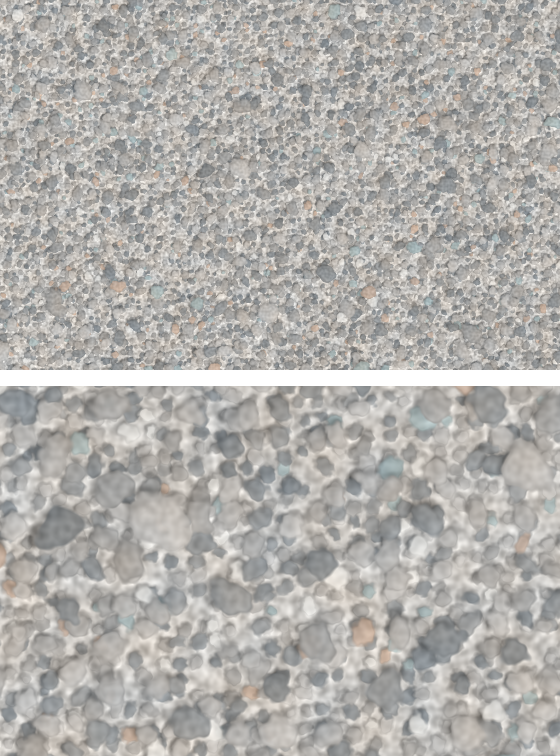
Top: the whole. Bottom: its middle third, enlarged.
A WebGL 1 fragment shader for this texture:

```glsl
precision highp float;
// Exposed aggregate concrete: small grey pebbles set in pale, gritty mortar.
uniform vec2 u_resolution;

vec2 hash2(vec2 p) {
  vec3 q = fract(p.xyx * vec3(0.1031, 0.1030, 0.0973));
  q += dot(q, q.yzx + 33.33);
  return fract((q.xx + q.yz) * q.zy);
}

float gradientDot(vec2 cell, vec2 offset) {
  float angle = 6.2832 * hash2(cell).x;
  return dot(vec2(cos(angle), sin(angle)), offset);
}

float gradientNoise(vec2 p) {
  vec2 i = floor(p), f = p - i;
  vec2 u = f * f * f * (f * (f * 6.0 - 15.0) + 10.0);
  vec2 e = vec2(1.0, 0.0);
  return mix(mix(gradientDot(i, f), gradientDot(i + e, f - e), u.x),
             mix(gradientDot(i + e.yx, f - e.yx), gradientDot(i + 1.0, f - 1.0), u.x), u.y);
}

// Mostly neutral stone, bluish when dark, with a few warm, teal and white ones
vec3 stoneColor(vec2 seed) {
  vec2 pick = hash2(seed + 71.3);
  float tone = mix(0.53, 0.77, pick.x);
  vec3 tint = mix(vec3(-0.015, 0.0, 0.008), vec3(0.012, 0.0, -0.016), smoothstep(0.1, 0.6, pick.x));
  vec3 color = tone + tint;
  color = mix(color, vec3(0.80, 0.69, 0.61), 0.8 * step(0.965, pick.y));
  color = mix(color, vec3(0.66, 0.73, 0.73), 0.8 * step(pick.y, 0.04));
  color = mix(color, vec3(0.89, 0.88, 0.86), step(abs(pick.y - 0.5), 0.02));
  return color;
}

// Lays one size of scattered pebbles over the ground
vec3 addPebbles(vec3 ground, vec2 p, float cells, float density) {
  vec2 q = p * cells + cells * 1.37;
  vec2 home = floor(q);
  float soft = cells * max(0.0020, 0.7 / u_resolution.y);
  float wobble = 0.20 * gradientNoise(q * 2.1) + 0.10 * gradientNoise(q * 4.3);
  vec2 light = vec2(0.6, -0.8);
  for (int y = -1; y <= 1; y++) {
    for (int x = -1; x <= 1; x++) {
      vec2 cell = home + vec2(float(x), float(y));
      vec2 seed = cell + cells * 7.0;
      vec2 jitter = hash2(seed), kind = hash2(seed + 19.7);
      if (kind.x > density) continue;

      // Rotated, stretched outline with an uneven edge
      vec2 d = q - cell - 0.5 - 0.6 * (jitter - 0.5);
      float angle = 6.2832 * fract(jitter.x * 17.0 + kind.y);
      float c = cos(angle), s = sin(angle);
      vec2 turned = vec2(c * d.x + s * d.y, c * d.y - s * d.x);
      turned *= vec2(1.0 - 0.2 * jitter.y, 1.0 + 0.2 * jitter.y);
      float radius = mix(0.28, 0.50, kind.y);
      float edge = length(turned) - radius + wobble;

      // Shaded socket on one side, lit mortar lip on the other
      float side = dot(d, light) / radius;
      float rim = 1.0 - smoothstep(0.0, 0.16 + soft, abs(edge));
      ground *= 1.0 + rim * mix(-0.20, 0.07, smoothstep(-0.8, 0.7, side));

      vec3 stone = stoneColor(seed) * (1.0 + 0.06 * clamp(side, -1.0, 1.0));
      stone *= 1.0 - 0.10 * smoothstep(-0.14, 0.0, edge);
      ground = mix(ground, stone, 0.92 * (1.0 - smoothstep(-soft, soft, edge)));
    }
  }
  return ground;
}

void main() {
  vec2 p = gl_FragCoord.xy / u_resolution.y;

  // Mortar with coarse and fine grit
  float grit = 0.15 * gradientNoise(p * 85.0) + 0.14 * gradientNoise(p * 150.0 + 40.0);
  vec3 color = vec3(0.80, 0.787, 0.768) + grit;

  // Pebbles from fine gravel to sparse large stones
  color = addPebbles(color, p, 64.0, 0.78);
  color = addPebbles(color, p, 42.0, 0.55);
  color = addPebbles(color, p, 28.0, 0.28);
  color = addPebbles(color, p, 18.0, 0.05);

  // Worn surface grain and faint broad staining
  color += 0.10 * gradientNoise(p * 130.0 + 9.0) + 0.03 * gradientNoise(p * 4.0);
  color += vec3(0.03, 0.0, -0.03) * gradientNoise(p * 22.0 + 5.0);
  gl_FragColor = vec4(clamp(color, 0.0, 1.0), 1.0);
}
```
